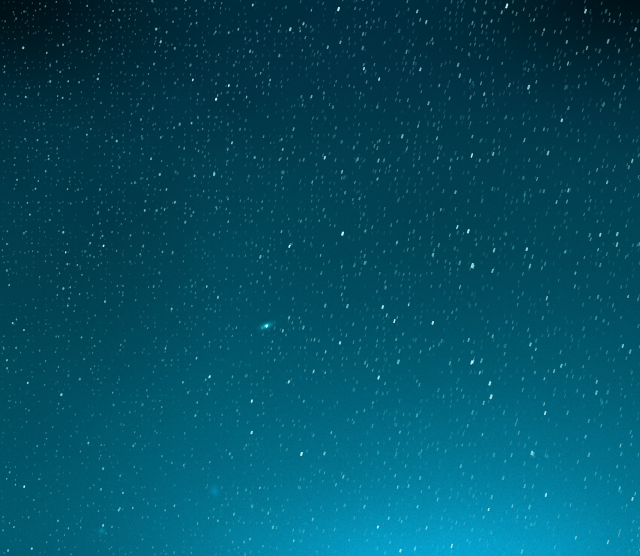
This texture is drawn by a Shadertoy shader. Its source:

```glsl
// Teal night sky: slightly trailed stars above a cyan glow on the horizon.

// Sine-free hash: cell coordinates to three values in 0..1.
vec3 hash3(vec2 cell, float seed) {
    vec3 q = fract(vec3(cell.xyx + seed) * vec3(0.1031, 0.1030, 0.0973));
    q += dot(q, q.yxz + 33.33);
    return fract((q.xxy + q.yzz) * q.zyx);
}

float valueNoise(vec2 p, float seed) {
    vec2 cell = floor(p);
    vec2 f = fract(p);
    f = f * f * (3.0 - 2.0 * f);
    float low = mix(hash3(cell, seed).x, hash3(cell + vec2(1, 0), seed).x, f.x);
    float high = mix(hash3(cell + vec2(0, 1), seed).x, hash3(cell + 1.0, seed).x, f.x);
    return mix(low, high, f.y);
}

float fbm(vec2 p, float seed) {
    float sum = 0.0;
    float weight = 0.5;
    for (int i = 0; i < 4; i++) {
        sum += weight * valueNoise(p, seed + float(i) * 7.0);
        p = p * 2.03 + 3.7;
        weight *= 0.5;
    }
    return sum;
}

// Soft elliptical spot, 1 at its centre.
float spot(vec2 p, vec2 centre, vec2 radius) {
    vec2 d = (p - centre) / radius;
    return exp(-dot(d, d));
}

float segmentDistance(vec2 p, vec2 halfLine) {
    float t = clamp(dot(p, halfLine) / dot(halfLine, halfLine), -1.0, 1.0);
    return length(p - halfLine * t);
}

// Sky colour at normalized canvas position uv.
vec3 skyColor(vec2 uv) {
    vec3 zenith = vec3(0.002, 0.185, 0.255);
    vec3 middle = vec3(0.003, 0.265, 0.335);
    vec3 lower = vec3(0.004, 0.350, 0.430);
    vec3 base = vec3(0.006, 0.410, 0.505);
    vec3 sky = mix(base, lower, smoothstep(0.0, 0.36, uv.y));
    sky = mix(sky, middle, smoothstep(0.22, 0.64, uv.y));
    sky = mix(sky, zenith, smoothstep(0.55, 1.02, uv.y));

    // Broad and tight parts of the horizon glow.
    sky += vec3(0.004, 0.13, 0.17) * spot(uv, vec2(0.74, 0.0), vec2(0.42, 0.26));
    sky += vec3(0.012, 0.12, 0.16) * spot(uv, vec2(0.67, -0.03), vec2(0.30, 0.11));

    // Dim left edge and dark upper corners.
    sky *= 1.0 - 0.14 * (1.0 - smoothstep(0.0, 0.4, uv.x));
    sky *= 1.0 - 0.62 * spot(uv, vec2(0.0, 1.04), vec2(0.22, 0.17));
    sky *= 1.0 - 0.68 * spot(uv, vec2(1.02, 1.04), vec2(0.25, 0.17));
    return sky;
}

// One jittered star per occupied cell; trail is half its length.
vec3 starLayer(vec2 p, float cells, float chance, float radius,
               vec2 trail, float pixel, float seed) {
    vec2 cell = floor(p * cells);
    vec3 place = hash3(cell, seed);
    vec3 look = hash3(cell, seed + 41.0);
    vec2 offset = (fract(p * cells) - mix(vec2(0.25), vec2(0.75), place.xy)) / cells;
    float size = radius * mix(0.65, 1.15, look.x);
    float d = segmentDistance(offset, trail * mix(0.6, 1.2, look.y));
    float mask = 1.0 - smoothstep(size - 0.5 * pixel, size + 0.7 * pixel, d);
    float power = mix(0.25, 1.0, look.z * look.z);
    vec3 tint = mix(vec3(0.30, 0.82, 0.86), vec3(0.82, 1.0, 0.98), power);
    return tint * mask * power * step(place.z, chance);
}

void mainImage(out vec4 fragColor, in vec2 fragCoord) {
    vec2 uv = fragCoord / iResolution.xy;
    vec2 p = fragCoord / iResolution.y;
    float pixel = 1.0 / iResolution.y;
    vec3 color = skyColor(uv);

    // Faint cloudy band in the upper left.
    float band = spot(uv, vec2(0.10, 0.84), vec2(0.34, 0.38));
    float cloud = fbm(p * 5.0, 5.0);
    color *= 1.0 + (cloud - 0.47) * (0.06 + 0.26 * band);

    // Stars thin out rightward and downward; trails lengthen to the right.
    float density = mix(1.25, 0.75, uv.x) * mix(0.65, 1.15, uv.y) + 0.25 * band;
    vec2 trail = vec2(0.30, 0.95) * mix(0.0005, 0.0024, smoothstep(0.0, 0.8, uv.x));
    vec3 stars = vec3(0.0);
    for (int i = 0; i < 3; i++) {
        float depth = float(i);
        float cells = 30.0 * pow(1.75, depth);
        float chance = density * (0.24 + 0.08 * depth);
        float brightness = 0.95 * pow(0.62, depth);
        stars += brightness * starLayer(p, cells, chance, 0.0016 - 0.0003 * depth,
                                        trail, pixel, 11.0 + 19.0 * depth);
    }
    color += stars * (1.0 - color);

    // Small tilted galaxy and two dim clusters near the bottom left.
    vec2 g = p - vec2(0.479, 0.414);
    g = mat2(0.94, -0.34, 0.34, 0.94) * g;
    color += vec3(0.05, 0.30, 0.30) * spot(g, vec2(0.0), vec2(0.011, 0.005));
    color += vec3(0.35, 0.50, 0.46) * spot(g, vec2(0.0), vec2(0.0032, 0.0022));
    color += vec3(0.0, 0.09, 0.14) * spot(p, vec2(0.386, 0.117), vec2(0.007, 0.008));
    color += vec3(0.0, 0.13, 0.14) * spot(p, vec2(0.183, 0.045), vec2(0.005));

    // Fine film grain.
    color *= 0.97 + 0.06 * hash3(floor(p * 444.0), 83.0).x;
    fragColor = vec4(clamp(color, 0.0, 1.0), 1.0);
}
```
